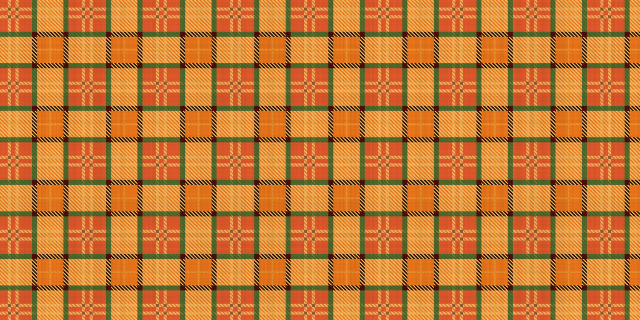
A Shadertoy shader for this pattern:

```glsl
const float REPEATS_DOWN = 4.32;
const vec2 RED_CENTRE = vec2(0.178, 0.175);  // from the top left, in repeats
const float BORDER_POS = 0.288;              // distances from the red centre
const float BORDER_HALF = 0.034;
const float PAIR_POS = 0.052;
const float PAIR_HALF = 0.021;
const float VEIN_HALF = 0.012;
const float TWILL_COUNT = 20.0;              // diagonal ribs per repeat
const float THREAD_COUNT = 40.0;
const float THREAD_WEAR = 0.06;

const vec3 RED = vec3(0.84, 0.33, 0.16);
const vec3 ORANGE = vec3(0.88, 0.44, 0.10);
const vec3 CREAM = vec3(0.92, 0.69, 0.36);
const vec3 GOLD = vec3(0.88, 0.62, 0.22);
const vec3 GREEN = vec3(0.24, 0.38, 0.16);
const vec3 OLIVE = vec3(0.48, 0.45, 0.18);
const vec3 BROWN = vec3(0.50, 0.30, 0.17);
const vec3 BLACK = vec3(0.19, 0.09, 0.03);
const vec3 MAROON = vec3(0.30, 0.05, 0.03);

float hash(vec2 p) {
    vec3 q = fract(vec3(p.xyx) * 0.1031);
    q += dot(q, q.yzx + 33.33);
    return fract((q.x + q.y) * q.z);
}

// Coverage of a stripe on each axis, given the distance from its middle
vec2 stripe(vec2 dist, float halfWidth, float blur) {
    return 1.0 - smoothstep(halfWidth - blur, halfWidth + blur, abs(dist));
}

// Share of a rib at this point; fill is the rib width within its period
float twill(vec2 p, float fill, float blur) {
    float d = abs(fract((p.x - p.y) * TWILL_COUNT) - 0.5);
    float soft = blur * TWILL_COUNT;
    return 1.0 - smoothstep(0.5 * fill - soft, 0.5 * fill + soft, d);
}

void mainImage(out vec4 fragColor, in vec2 fragCoord) {
    float pixel = REPEATS_DOWN / iResolution.y;
    float blur = 0.6 * pixel;
    vec2 p = vec2(fragCoord.x, iResolution.y - fragCoord.y) * pixel;

    // Mirrored sett: 0 in the middle of a red band, 0.5 in an orange one
    vec2 d = abs(fract(p - RED_CENTRE + 0.5) - 0.5);
    vec2 inRed = 1.0 - smoothstep(BORDER_POS - blur, BORDER_POS + blur, d);
    vec2 border = stripe(d - BORDER_POS, BORDER_HALF, blur);
    vec2 pair = stripe(d - PAIR_POS, PAIR_HALF, blur);
    vec2 vein = stripe(d - 0.5, VEIN_HALF, blur);
    float rib = twill(p, 0.56, blur);

    // Ground: plain squares where bands agree, ribbed cream where they differ
    float bothRed = inRed.x * inRed.y;
    float bothOrange = (1.0 - inRed.x) * (1.0 - inRed.y);
    float mixed = 1.0 - bothRed - bothOrange;
    vec3 col = RED * bothRed + ORANGE * bothOrange
             + mix(ORANGE, CREAM, rib) * mixed;

    // Double cream lines in the red bands, with dark knots where they cross
    float lines = max(pair.x, pair.y);
    col = mix(col, CREAM, lines * mix(0.6, 0.3 + 0.7 * rib, bothRed));
    col = mix(col, BROWN, pair.x * pair.y * 0.85);

    // Faint gold veins in the orange bands
    col = mix(col, GOLD, max(vein.x, vein.y) * (0.3 + 0.4 * rib));

    // Borders: green beside red, black ribs beside orange, maroon corners
    float along = mix(inRed.x, inRed.y, step(border.y, border.x));
    vec3 greenRope = mix(GREEN, OLIVE, rib * (0.4 + 0.6 * lines));
    vec3 blackRope = mix(BLACK, CREAM, twill(p, 0.42, blur));
    col = mix(col, mix(blackRope, greenRope, along), max(border.x, border.y));
    col = mix(col, MAROON, border.x * border.y);

    // Slight unevenness from thread to thread
    vec2 thread = floor(p * THREAD_COUNT);
    float wear = hash(vec2(thread.x, 7.0)) + hash(vec2(19.0, thread.y)) - 1.0;
    col *= 1.0 + THREAD_WEAR * wear;

    fragColor = vec4(clamp(col, 0.0, 1.0), 1.0);
}
```
